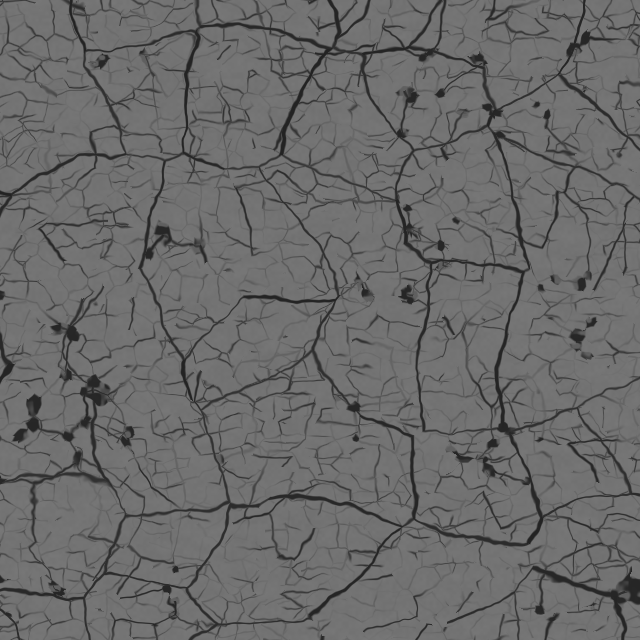
This texture is drawn by a Shadertoy shader. Its source:

```glsl
// Dry grey ground split by dark main cracks, a fine crack network and crumbled pits.

const vec3 GROUND = vec3(0.453);
const vec3 CRACK_DARK = vec3(0.135);
const vec2 MAIN_CELLS = vec2(6.3, 5.9);     // cells per canvas
const vec2 BRANCH_CELLS = vec2(14.0, 13.0);
const vec2 FINE_CELLS = vec2(29.0, 34.0);
const vec2 DASH_CELLS = vec2(20.0, 42.0);
const float MAIN_WIDTH = 0.0025;            // half widths, in canvas units
const float BRANCH_WIDTH = 0.0016;
const float FINE_WIDTH = 0.0011;
const float EDGE_SOFTNESS = 0.0016;
const float PIT_RADIUS = 0.024;
const float CHIP_RADIUS = 0.009;
const float GRAIN = 0.016;

float hash1(vec2 p) {
    vec3 q = fract(p.xyx * 0.1031);
    q += dot(q, q.yzx + 33.33);
    return fract((q.x + q.y) * q.z);
}

vec2 hash2(vec2 p) {
    vec3 q = fract(p.xyx * vec3(0.1031, 0.1030, 0.0973));
    q += dot(q, q.yzx + 33.33);
    return fract((q.xx + q.yz) * q.zy);
}

float noise(vec2 p) {
    vec2 i = floor(p), f = fract(p);
    f = f * f * (3.0 - 2.0 * f);
    return mix(mix(hash1(i), hash1(i + vec2(1, 0)), f.x),
               mix(hash1(i + vec2(0, 1)), hash1(i + vec2(1, 1)), f.x), f.y);
}

vec2 wobble(vec2 p) {
    return vec2(noise(p), noise(p + 57.3)) - 0.5;
}

// Cracks along a share of the cell borders.
// x: ink, y: distance to the second nearest border (small at junctions).
vec2 cracks(vec2 uv, vec2 cells, float jitter, float keep, float halfWidth, float soft) {
    vec2 p = uv * cells, base = floor(p);
    vec2 nearCell = base, toNear = vec2(0.0);
    float best = 1e3;
    for (int y = -1; y <= 1; y++)
    for (int x = -1; x <= 1; x++) {
        vec2 cell = base + vec2(x, y);
        vec2 r = cell + 0.5 + jitter * (hash2(cell) - 0.5) - p;
        if (dot(r, r) < best) {
            best = dot(r, r);
            toNear = r;
            nearCell = cell;
        }
    }
    float ink = 0.0, first = 1.0, second = 1.0;
    for (int y = -2; y <= 2; y++)
    for (int x = -2; x <= 2; x++) {
        if (x == 0 && y == 0) continue;
        vec2 cell = nearCell + vec2(x, y);
        vec2 r = cell + 0.5 + jitter * (hash2(cell) - 0.5) - p;
        vec2 across = r - toNear;
        float d = dot(0.5 * (r + toNear), across) / length(across * cells);
        second = min(second, max(first, d));
        first = min(first, d);
        // The sum of both cell ids names their shared border
        vec2 border = hash2(cell + nearCell + 19.7);
        float w = halfWidth * mix(0.7, 1.2, border.y);
        float line = 1.0 - smoothstep(w - soft, w + soft, d);
        ink = max(ink, line * step(border.x, keep) * mix(0.75, 1.0, border.y));
    }
    return vec2(ink, second);
}

// Crumbled spot around a junction; size 0 leaves none.
float crumble(float edge, float size) {
    float inside = 1.0 - smoothstep(size - 0.002, size + 0.002, edge);
    return inside * smoothstep(0.001, 0.005, size);
}

void mainImage(out vec4 fragColor, in vec2 fragCoord) {
    vec2 uv = fragCoord / iResolution.y;
    float soft = max(EDGE_SOFTNESS, 0.7 / iResolution.y);

    // Bent and slightly ragged crack paths
    vec2 ragged = 0.007 * wobble(uv * 45.0) + 0.003 * wobble(uv * 120.0);
    vec2 bent = uv + 0.09 * wobble(uv * 5.0) + 0.02 * wobble(uv * 14.0) + ragged;
    vec2 fineUv = uv + 0.018 * wobble(uv * 15.0 + 8.0) + ragged;

    // Main cracks thin out here and there
    float mainWidth = MAIN_WIDTH * mix(0.65, 1.25, noise(uv * 14.0 + 3.0));
    vec2 mainCrack = cracks(bent + 3.0, MAIN_CELLS, 0.9, 0.78, mainWidth, soft);
    float ink = mainCrack.x;

    // Side branches with loose ends
    vec2 branch = cracks(bent + 7.0, BRANCH_CELLS, 0.8, 0.5, BRANCH_WIDTH, soft);
    ink = max(ink, branch.x * mix(0.2, 0.95, smoothstep(0.3, 0.65, noise(uv * 13.0 + 21.0))));

    // Fine network, dense in patches and partly faded
    float patchy = smoothstep(0.25, 0.7, noise(uv * 5.0 + 40.0));
    float pieces = smoothstep(0.3, 0.75, noise(uv * 36.0 + 11.0));
    float fine = cracks(fineUv + 11.0, FINE_CELLS, 0.85, 0.72, FINE_WIDTH, soft).x;
    ink = max(ink, fine * mix(0.2, 0.85, pieces) * mix(0.3, 1.0, patchy));

    // Short, mostly level dashes
    float gaps = smoothstep(0.46, 0.75, noise(uv * vec2(26.0, 44.0) + 71.0));
    float dash = cracks(fineUv + 17.0, DASH_CELLS, 0.6, 0.5, FINE_WIDTH, soft).x;
    ink = max(ink, dash * gaps * 0.85);

    // Large pits and small chips at junctions, with pale crumbs inside
    float rough = 0.012 * (noise(uv * 70.0) - 0.5);
    float pitSize = PIT_RADIUS * smoothstep(0.7, 0.95, noise(uv * 6.0 + 90.0));
    float chipSize = CHIP_RADIUS * smoothstep(0.6, 0.85, noise(uv * 11.0 + 33.0));
    float pit = max(crumble(mainCrack.y + rough, pitSize),
                    crumble(branch.y + 0.5 * rough, chipSize));
    float crumbs = smoothstep(0.25, 0.55, noise(uv * 100.0 + 5.0));
    ink = max(ink, pit * mix(0.25, 0.95, crumbs));

    // Faint grain on the ground
    float grain = noise(uv * 190.0) + noise(uv * vec2(35.0, 70.0)) - 1.0;
    vec3 color = mix(GROUND + GRAIN * grain, CRACK_DARK, ink);
    fragColor = vec4(color, 1.0);
}
```
